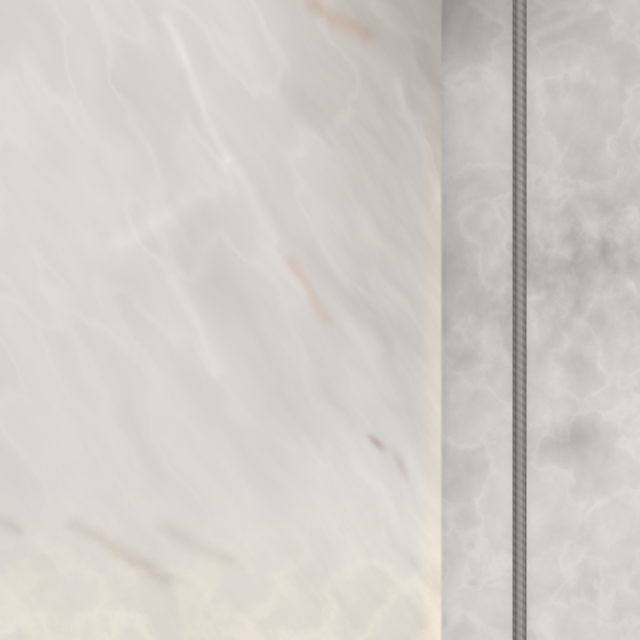
This texture is drawn by a WebGL 2 fragment shader. Its source:

```glsl
#version 300 es
precision highp float;
// Two polished marble panels meeting at a vertical seam, with a twisted metal cable.
// Stretched gradient noise makes the grain; soft ellipses and tapered streaks
// place the shading and veins; the cable is a shaded cylinder with slanted strands.
uniform vec2 u_resolution;
out vec4 fragColor;

const float SEAM_X = 0.690;
const float CABLE_X = 0.8118;
const float CABLE_RADIUS = 0.0107;

vec2 hashGradient(vec2 cell) {
  vec3 h = fract(vec3(cell.xyx) * vec3(0.1031, 0.1030, 0.0973));
  h += dot(h, h.yzx + 33.33);
  return fract((h.xx + h.yz) * h.zy) * 2.0 - 1.0;
}

float gradientNoise(vec2 p) {
  vec2 i = floor(p), f = p - i;
  vec2 u = f * f * f * (f * (f * 6.0 - 15.0) + 10.0);
  vec2 e = vec2(0.0, 1.0);
  float low = mix(dot(hashGradient(i), f), dot(hashGradient(i + e.yx), f - e.yx), u.x);
  float high = mix(dot(hashGradient(i + e), f - e), dot(hashGradient(i + 1.0), f - 1.0), u.x);
  return mix(low, high, u.y);
}

float fbm(vec2 p) {
  float sum = 0.0, amp = 0.6;
  for (int k = 0; k < 5; k++) {
    sum += amp * gradientNoise(p);
    p = mat2(1.6, 1.2, -1.2, 1.6) * p + 7.3;
    amp *= 0.5;
  }
  return sum;
}

// Fractal noise that keeps its stretch direction in every octave
float grainNoise(vec2 p) {
  return 0.55 * gradientNoise(p) + 0.3 * gradientNoise(p * 2.1 + 4.7)
       + 0.17 * gradientNoise(p * 4.3 + 9.1);
}

// Thin bright line where the noise crosses zero
float ridge(float n, float width) { return exp(-n * n / (width * width)); }

// Soft ellipse, its first radius turned by angle
float blob(vec2 p, vec2 centre, vec2 radii, float angle) {
  float c = cos(angle), s = sin(angle);
  vec2 d = mat2(c, -s, s, c) * (p - centre) / radii;
  return exp(-dot(d, d));
}

// Soft line from a to b
float streak(vec2 p, vec2 a, vec2 b, float width) {
  vec2 ab = b - a;
  float t = clamp(dot(p - a, ab) / dot(ab, ab), 0.0, 1.0);
  float d = length(p - a - ab * t) / width;
  return exp(-d * d);
}

vec3 leftPanel(vec2 p) {
  vec2 w = p + 0.035 * vec2(fbm(p * 5.0), fbm(p * 5.0 + 19.0));
  vec2 grain = vec2(dot(w, vec2(0.84, 0.54)), dot(w, vec2(0.54, -0.84)));
  float broad = grainNoise(grain * vec2(9.0, 3.0));
  float fine = grainNoise(grain * vec2(30.0, 7.0) + 13.0);
  float nearSeam = smoothstep(0.35, 0.68, p.x);
  float bottom = smoothstep(0.28, 0.0, p.y);

  // Base tone with broad shading
  vec3 col = mix(vec3(0.850, 0.837, 0.818), vec3(0.868, 0.843, 0.815), bottom);
  col -= vec3(0.085, 0.092, 0.096) * nearSeam * smoothstep(0.15, 0.85, p.y);
  col -= vec3(0.07, 0.075, 0.078) * blob(p, vec2(0.69, 0.98), vec2(0.23, 0.13), -0.7);
  col -= 0.045 * blob(w, vec2(0.34, 0.57), vec2(0.11, 0.055), -1.1);
  col -= 0.025 * blob(w, vec2(0.23, 0.81), vec2(0.15, 0.05), -1.0);
  col -= 0.028 * blob(w, vec2(0.48, 0.84), vec2(0.07, 0.03), -1.0);
  col -= 0.025 * blob(w, vec2(0.20, 0.54), vec2(0.05, 0.035), -0.7);
  col -= 0.025 * blob(w, vec2(0.43, 0.41), vec2(0.14, 0.06), -0.9);
  col -= 0.035 * blob(w, vec2(0.60, 0.47), vec2(0.14, 0.035), -1.2);
  col += 0.022 * blob(w, vec2(0.53, 0.20), vec2(0.12, 0.07), -1.0);

  // Grain and pale veins
  col += 0.045 * broad + (0.022 + 0.055 * nearSeam) * fine;
  col += 0.020 * ridge(broad, 0.045) * (0.4 + 0.6 * smoothstep(0.3, 0.6, p.y));
  col += 0.035 * streak(w, vec2(0.26, 0.97), vec2(0.35, 0.75), 0.007);
  col += 0.032 * streak(w, vec2(0.35, 0.75), vec2(0.43, 0.63), 0.010);
  col += 0.028 * streak(w, vec2(0.27, 0.56), vec2(0.34, 0.42), 0.010);
  col += 0.025 * streak(w, vec2(0.18, 0.62), vec2(0.30, 0.69), 0.018);
  col += 0.030 * streak(w, vec2(0.62, 0.88), vec2(0.69, 0.69), 0.007);

  // Peach and brown mineral traces
  vec3 rust = vec3(0.02, 0.08, 0.10);
  col -= 0.55 * rust * streak(w, vec2(0.455, 0.59), vec2(0.51, 0.50), 0.010);
  col -= 0.7 * rust * streak(w, vec2(0.50, 1.0), vec2(0.57, 0.95), 0.014);
  vec3 brown = vec3(0.10, 0.13, 0.14);
  col -= brown * blob(w, vec2(0.585, 0.305), vec2(0.018, 0.007), -0.8);
  col -= 0.6 * brown * blob(w, vec2(0.625, 0.27), vec2(0.02, 0.008), -1.0);
  float broken = 0.6 + 1.2 * fine;
  col -= 0.6 * brown * broken * streak(w, vec2(0.12, 0.18), vec2(0.26, 0.09), 0.012);
  col -= 0.4 * brown * broken * streak(w, vec2(0.25, 0.17), vec2(0.36, 0.12), 0.013);
  col -= 0.5 * brown * broken * streak(w, vec2(-0.02, 0.20), vec2(0.03, 0.17), 0.010);
  col += vec3(0.035, 0.03, 0.015) * bottom * ridge(fbm(w * 9.0 + 3.0), 0.09);

  // Warm polished rim beside the seam
  float rim = smoothstep(SEAM_X - 0.045, SEAM_X, p.x);
  return col + vec3(0.035, 0.020, -0.012) * rim * smoothstep(0.95, 0.5, p.y);
}

vec3 rightPanel(vec2 p) {
  vec2 w = p + 0.03 * vec2(fbm(p * 8.0 + 31.0), fbm(p * 8.0 + 47.0));
  float cloud = fbm(w * 8.0 + 5.0);
  float mottle = fbm(w * vec2(26.0, 21.0));
  float dark = blob(p, vec2(0.90, 0.60), vec2(0.10, 0.20), -1.1);
  vec3 col = mix(vec3(0.825, 0.808, 0.800), vec3(0.795, 0.777, 0.770), smoothstep(0.1, 0.6, p.y));
  col -= vec3(0.12, 0.127, 0.128) * smoothstep(0.86, 1.0, p.y) * smoothstep(1.05, 0.72, p.x);
  col -= 0.035 * smoothstep(0.80, 0.70, p.x) * smoothstep(0.0, 0.4, p.y);
  col -= 0.055 * dark + 0.07 * blob(w, vec2(0.895, 0.305), vec2(0.05, 0.03), 0.3);
  col += 0.03 * blob(p, vec2(0.99, 0.32), vec2(0.07, 0.15), 0.0);
  col += 0.085 * cloud + (0.065 + 0.13 * dark) * mottle;
  col += 0.025 * ridge(cloud, 0.04);
  col += 0.03 * streak(w, vec2(0.84, 0.94), vec2(0.93, 0.99), 0.009);
  // Contact shadow along the seam
  return col - 0.065 * exp(-(p.x - SEAM_X) / 0.012);
}

// side runs from -1 to 1 across the cable
vec3 cable(float side, float y) {
  float strand = 0.5 + 0.5 * sin(6.2832 * (y * 75.0 + side * 0.55));
  float uneven = 0.5 + gradientNoise(vec2(3.0, y * 9.0));
  float tone = mix(0.36, 0.54, sqrt(max(1.0 - side * side, 0.0)));
  tone += 0.10 * exp(-pow((side - 0.15) / 0.35, 2.0)) * (0.4 + uneven * strand);
  tone += 0.07 * (strand - 0.5) * abs(side) - 0.08 * ridge(side + 0.55, 0.18);
  return tone * vec3(1.01, 0.985, 0.98);
}

void main() {
  vec2 p = gl_FragCoord.xy / u_resolution;
  float pixel = 1.0 / u_resolution.x;
  float seam = smoothstep(SEAM_X - 0.002 - pixel, SEAM_X + 0.002 + pixel, p.x);
  vec3 col = mix(leftPanel(p), rightPanel(p), seam);

  // Cable with a faint shadow on the stone
  float offset = p.x - CABLE_X;
  col -= 0.05 * exp(-pow(offset / (CABLE_RADIUS * 1.5), 2.0));
  float cover = 1.0 - smoothstep(-pixel, pixel, abs(offset) - CABLE_RADIUS);
  col = mix(col, cable(clamp(offset / CABLE_RADIUS, -1.0, 1.0), p.y), cover);
  fragColor = vec4(clamp(col, 0.0, 1.0), 1.0);
}
```
